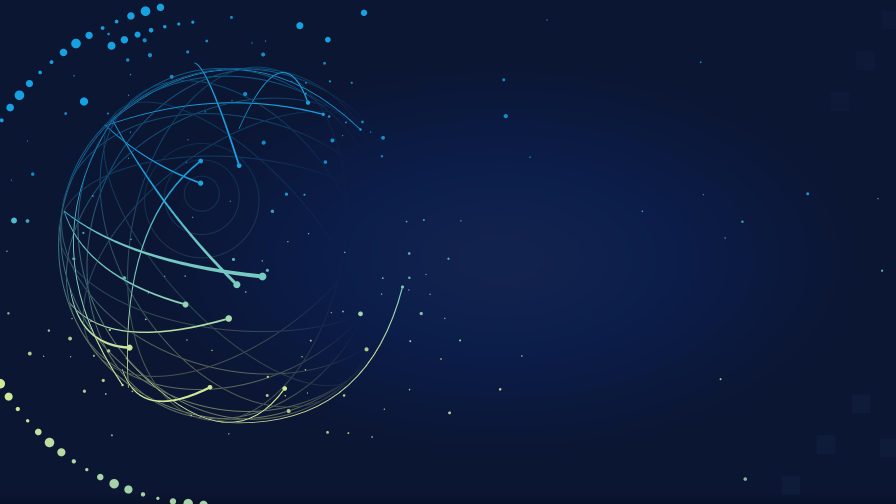
This background is drawn by a WebGL 2 fragment shader. Its source:

```glsl
#version 300 es
precision highp float;

uniform vec2 u_resolution;
out vec4 fragColor;

// The canvas is HEIGHT units tall, origin at the lower left.
const float HEIGHT = 4.32;
const vec2 GLOBE = vec2(2.03, 2.23);
const float GLOBE_RADIUS = 1.53;
const vec2 RING_CENTER = vec2(1.85, 2.15);
const float RING_RADIUS = 2.16;
const float RING_STEP = 3.5;
const float RING_WAVE = 17.6;
const vec2 GLOW_CENTER = vec2(4.3, 2.1);
const float SCATTER_CELL = 0.17;
const int ORBITS = 11;
const int SEGMENTS = 18;
const vec3 NIGHT = vec3(0.043, 0.085, 0.195);
const vec3 HALO = vec3(0.043, 0.112, 0.290);
const vec3 CORE = vec3(0.066, 0.132, 0.300);
const vec3 TILE = vec3(0.10, 0.18, 0.34);
const vec3 BLUE = vec3(0.09, 0.63, 0.88);
const vec3 TEAL = vec3(0.46, 0.79, 0.76);
const vec3 LIME = vec3(0.82, 0.91, 0.60);
const vec3 SAGE = vec3(0.64, 0.82, 0.66);

float pixel;

float hash(vec2 p) {
    p = fract(p * vec2(0.1031, 0.1137));
    p += dot(p, p.yx + 33.33);
    return fract((p.x + p.y) * p.x * 97.3);
}

float cover(float d) { return clamp(0.5 - d / pixel, 0.0, 1.0); }

float disc(vec2 p, vec2 c, float r) { return cover(length(p - c) - r); }

// Hairline whose strength falls when thinner than a pixel
float hairline(float d, float width) {
    return clamp(1.0 - abs(d) / pixel, 0.0, 1.0) * min(1.0, width / pixel);
}

// Quadratic curve that thickens toward a round tip
float strand(vec2 p, vec2 a, vec2 b, vec2 c, float width, float tip) {
    float ink = 0.0;
    vec2 start = a;
    for (int i = 1; i <= SEGMENTS; i++) {
        float t = float(i) / float(SEGMENTS);
        vec2 end = mix(mix(a, b, t), mix(b, c, t), t);
        vec2 e = end - start;
        float h = clamp(dot(p - start, e) / dot(e, e), 0.0, 1.0);
        float w = mix(0.006, width, t);
        float d = length(p - start - e * h) - 0.5 * w;
        ink = max(ink, cover(d) * min(1.0, w / pixel + 0.15));
        start = end;
    }
    return max(ink, disc(p, c, tip));
}

float ellipse(vec2 p, vec2 axes) {
    float k = length(p / axes);
    return k * (k - 1.0) / max(length(p / (axes * axes)), 0.001);
}

// Thin meridians, open toward the right
float orbits(vec2 p) {
    vec2 q = p - GLOBE;
    float open = 1.0 - smoothstep(-0.3, 1.0, q.x - 0.25 * abs(q.y));
    float ink = 0.0;
    for (int i = 0; i < ORBITS; i++) {
        float k = float(i);
        float turn = 0.3 + 2.4 * k;
        float c = cos(turn), s = sin(turn);
        vec2 axes = GLOBE_RADIUS * vec2(1.0, 0.98 - 0.055 * k);
        float d = ellipse(mat2(c, -s, s, c) * q, axes);
        ink = max(ink, hairline(d, 0.006) * (0.75 - 0.04 * k) * open);
    }
    for (int i = 0; i < 3; i++) {
        float k = float(i);
        float d = length(p - vec2(1.73, 2.66 - 0.03 * k)) - 0.15 - 0.17 * k;
        ink = max(ink, 0.3 * hairline(d, 0.005));
    }
    return ink;
}

float strands(vec2 p) {
    float k = strand(p, vec2(0.97, 3.28), vec2(1.40, 2.50), vec2(2.03, 1.88), 0.026, 0.03);
    k = max(k, strand(p, vec2(0.55, 2.51), vec2(1.10, 2.07), vec2(2.25, 1.95), 0.034, 0.033));
    k = max(k, strand(p, vec2(0.55, 2.51), vec2(0.73, 1.95), vec2(1.59, 1.71), 0.016, 0.026));
    k = max(k, strand(p, vec2(0.60, 1.72), vec2(0.95, 1.30), vec2(1.96, 1.59), 0.016, 0.028));
    k = max(k, strand(p, vec2(0.60, 1.85), vec2(0.68, 1.36), vec2(1.11, 1.34), 0.022, 0.026));
    k = max(k, strand(p, vec2(1.05, 1.15), vec2(1.20, 0.70), vec2(1.80, 1.00), 0.020, 0.02));
    k = max(k, strand(p, vec2(1.08, 1.25), vec2(1.95, 0.30), vec2(2.44, 0.99), 0.010, 0.02));
    k = max(k, strand(p, vec2(1.67, 3.78), vec2(1.78, 3.75), vec2(2.05, 2.90), 0.016, 0.02));
    k = max(k, strand(p, vec2(0.90, 3.25), vec2(1.25, 2.92), vec2(1.72, 2.75), 0.014, 0.022));
    k = max(k, strand(p, vec2(1.10, 1.00), vec2(1.02, 2.40), vec2(1.72, 2.94), 0.014, 0.02));
    k = max(k, strand(p, vec2(2.05, 3.22), vec2(2.42, 4.05), vec2(2.64, 3.44), 0.011, 0.018));
    k = max(k, strand(p, vec2(0.90, 3.24), vec2(1.85, 3.58), vec2(2.77, 3.34), 0.011, 0.014));
    k = max(k, strand(p, vec2(0.95, 3.28), vec2(2.05, 4.20), vec2(3.09, 3.21), 0.007, 0.010));
    k = max(k, strand(p, vec2(1.90, 0.70), vec2(3.13, 0.62), vec2(3.45, 1.86), 0.010, 0.013));
    return max(k, strand(p, vec2(0.97, 3.30), vec2(0.25, 2.20), vec2(1.05, 1.02), 0.010, 0.01));
}

// Beads swell in waves along the outer ring and grow along the inner one
float beads(vec2 p) {
    vec2 q = p - RING_CENTER;
    float angle = mod(degrees(atan(q.y, q.x)), 360.0);
    float bead = 106.2 + RING_STEP * round((angle - 106.2) / RING_STEP);
    vec2 dir = vec2(cos(radians(bead)), sin(radians(bead)));
    float size = 0.027 + 0.014 * cos(radians(360.0) * (bead - 106.2) / RING_WAVE);
    float ink = disc(q, RING_RADIUS * dir, size) * step(102.0, bead) * step(bead, 268.0);
    size = mix(0.013, 0.034, smoothstep(100.0, 117.0, bead));
    return max(ink, disc(q, 1.99 * dir, size) * step(95.0, bead) * step(bead, 118.0));
}

float scatter(vec2 p) {
    vec2 id = floor(p / SCATTER_CELL);
    vec2 jitter = 0.2 + 0.6 * vec2(hash(id + 7.0), hash(id + 31.0));
    vec2 c = (id + jitter) * SCATTER_CELL;
    float r = length(c - GLOBE);
    float chance = mix(0.16, 0.32, smoothstep(0.8, 1.5, r)) * (1.0 - smoothstep(1.7, 2.3, r));
    float size = mix(0.005, 0.018, pow(hash(id + 53.0), 2.0));
    return disc(p, c, size) * step(hash(id + 11.0), chance) * 0.85;
}

float tile(vec2 p, vec2 c) {
    vec2 d = abs(p - c) - 0.08;
    return cover(max(d.x, d.y));
}

void main() {
    pixel = HEIGHT / u_resolution.y;
    vec2 p = gl_FragCoord.xy * pixel;

    // Night sky with a wide central glow
    float glow = length((p - GLOW_CENTER) / vec2(1.0, 0.55));
    vec3 color = mix(HALO, NIGHT, smoothstep(1.1, 3.4, glow));
    color = mix(CORE, color, smoothstep(0.2, 1.8, glow));
    color *= mix(0.8, 1.0, smoothstep(0.0, 0.1, p.y));

    // Faint tiles climbing along the right edge
    float tiles = tile(p, vec2(7.62, 0.48));
    for (int i = 0; i < 3; i++) {
        float k = float(i);
        tiles = max(tiles, tile(p, vec2(6.78 + 0.3 * k, 0.16 + 0.35 * k)));
        tiles = max(tiles, 0.7 * tile(p, vec2(7.20 + 0.22 * k, 3.45 + 0.35 * k)));
    }
    color = mix(color, TILE, 0.2 * tiles);

    // Globe and dots share one vertical tint
    vec3 tint = mix(SAGE, LIME, smoothstep(0.1, 0.9, p.y));
    tint = mix(tint, TEAL, smoothstep(1.2, 2.0, p.y));
    tint = mix(tint, BLUE, smoothstep(2.1, 2.9, p.y));
    float ink = max(beads(p), scatter(p));
    if (length(p - GLOBE) < GLOBE_RADIUS + 0.2) ink = max(ink, max(orbits(p), strands(p)));
    ink = max(ink, max(disc(p, vec2(2.57, 4.10), 0.03), disc(p, vec2(3.12, 4.21), 0.027)));
    ink = max(ink, max(disc(p, vec2(2.81, 3.98), 0.024), disc(p, vec2(0.72, 3.45), 0.035)));
    ink = max(ink, max(disc(p, vec2(0.12, 2.43), 0.025), disc(p, vec2(3.09, 1.63), 0.02)));
    fragColor = vec4(mix(color, tint, ink), 1.0);
}
```
